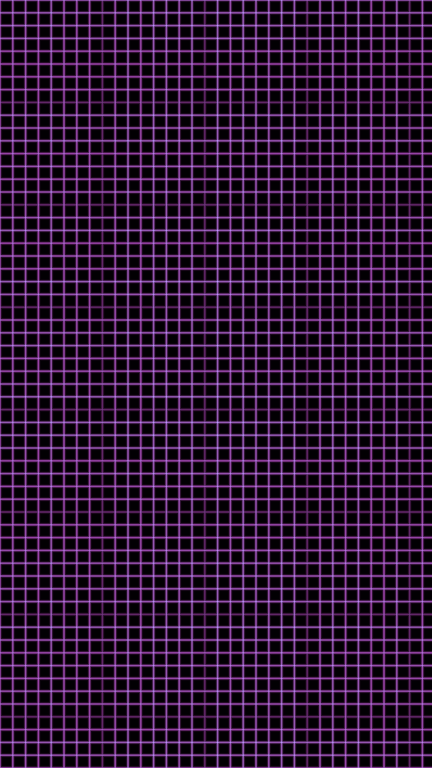
A Shadertoy shader for this pattern:

```glsl
// Glowing violet neon grid of thin square cells on black, with uneven line brightness.

const float ROWS = 60.0;                      // cells down the canvas height
const float FAINT_EVERY = 8.0;                // every eighth line glows weakly
const float HALO_WIDTH = 0.070;               // Gaussian widths, in cells
const float CORE_WIDTH = 0.056;
const vec3 BACKGROUND = vec3(0.008, 0.0, 0.010);
const vec3 HALO_COLOR = vec3(0.46, 0.10, 0.43);
const vec3 CORE_COLOR = vec3(0.12, 0.22, 0.25);

float hash(float n) {
    return fract(sin(n * 127.1 + 11.7) * 4375.85);
}

float gaussian(float d, float width) {
    return exp(-0.5 * d * d / (width * width));
}

// Returns halo and core strength of the nearest line along one axis.
vec2 neonLine(float position, float pixel, float seed) {
    float index = floor(position + 0.5);
    float d = position - index;
    float minWidth = 0.45 * pixel;
    vec2 glow = vec2(gaussian(d, max(HALO_WIDTH, minWidth)),
                     gaussian(d, max(CORE_WIDTH, minWidth)));

    // Each line has its own brightness and whiteness.
    float variation = hash(index + seed);
    vec2 strength = vec2(mix(1.10, 0.94, variation), mix(0.65, 1.20, variation));
    bool faint = index > 0.5 && mod(index, FAINT_EVERY) < 0.5;
    return glow * (faint ? vec2(0.72, 0.35) : strength);
}

void mainImage(out vec4 fragColor, in vec2 fragCoord) {
    // Cell coordinates, counted from the upper left corner.
    float pixel = ROWS / iResolution.y;
    vec2 cell = vec2(fragCoord.x, iResolution.y - fragCoord.y) * pixel;

    vec2 column = neonLine(cell.x, pixel, 3.0);
    vec2 row = neonLine(cell.y, pixel, 71.0);

    // Halos merge, while cores add up to pale crossings.
    vec3 color = BACKGROUND;
    color += HALO_COLOR * max(column.x, row.x);
    color += CORE_COLOR * (column.y + row.y);

    fragColor = vec4(color, 1.0);
}
```
